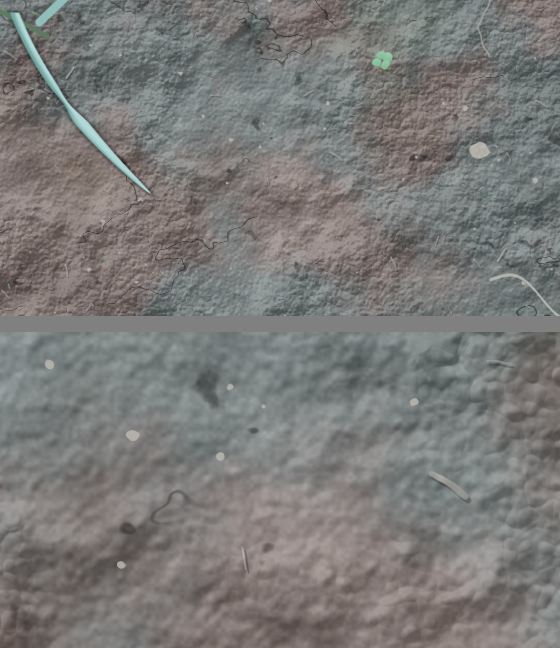
Top: the whole. Bottom: its middle third, enlarged.
A Shadertoy shader for this texture:

```glsl
#define SOIL_MID vec3(0.468, 0.468, 0.463)
#define SOIL_WARM vec3(0.035, -0.012, -0.018)
#define SOIL_COOL vec3(-0.012, 0.020, 0.026)
#define STRAW vec3(0.70, 0.69, 0.66)
#define BLADE_LIGHT vec3(0.69, 0.84, 0.84)
#define BLADE_DARK vec3(0.45, 0.65, 0.62)
#define LEAF vec3(0.48, 0.66, 0.52)
#define RELIEF 0.015
#define CLOD_HEIGHT 0.11

float hash(vec2 p) {
    vec3 q = fract(vec3(p.xyx) * 0.1031);
    q += dot(q, q.yzx + 33.33);
    return fract((q.x + q.y) * q.z);
}

vec2 hash2(vec2 p) { return vec2(hash(p), hash(p + 57.3)); }

float noise(vec2 p) {
    vec2 i = floor(p), f = fract(p);
    f = f * f * (3.0 - 2.0 * f);
    return mix(mix(hash(i), hash(i + vec2(1, 0)), f.x),
               mix(hash(i + vec2(0, 1)), hash(i + vec2(1, 1)), f.x), f.y);
}

float fbm(vec2 p) {
    float sum = 0.0, amp = 0.5;
    for (int i = 0; i < 5; i++) {
        sum += amp * noise(p);
        p = mat2(1.6, 1.2, -1.2, 1.6) * p + 7.1;
        amp *= 0.5;
    }
    return sum;
}

// Rounded lumps of random size, one per cell
float clods(vec2 p) {
    vec2 cell = floor(p);
    float top = 0.0;
    for (int k = 0; k < 9; k++) {
        vec2 c = cell + vec2(k % 3 - 1, k / 3 - 1);
        vec2 d = p - c - 0.2 - 0.6 * hash2(c);
        float r = mix(0.25, 0.75, hash(c + 9.4));
        top = max(top, r * (1.0 - dot(d, d) / (r * r)));
    }
    return top;
}

float roughness(vec2 p) {
    float edge = smoothstep(0.2, 0.9, length((p - vec2(0.85, 0.5)) * vec2(0.8, 1.2)));
    return smoothstep(0.40, 0.66, fbm(p * 4.0 + 3.0) + 0.10 * edge);
}

float soilHeight(vec2 p) {
    vec2 w = p + 0.012 * vec2(noise(p * 45.0), noise(p * 45.0 + 19.0));
    float rough = roughness(p);
    float lumps = clods(w * 22.0) * 0.8 + clods(w * 55.0 + 4.0) * 0.5;
    return fbm(p * 7.0) * (0.7 + 0.5 * rough) + CLOD_HEIGHT * rough * lumps
         + 0.035 * noise(p * 110.0);
}

float segment(vec2 p, vec2 a, vec2 b) {
    vec2 d = b - a;
    return length(p - a - d * clamp(dot(p - a, d) / dot(d, d), 0.0, 1.0));
}

float cover(float d) {
    float soft = 1.0 / iResolution.y;
    return smoothstep(soft, -soft, d);
}

// Litter kinds: 0 straw, 1 pale crumb, 2 leaf pair
float litter(vec2 p, float size, float share, int kind) {
    vec2 cell = floor(p / size);
    float d = 1.0;
    for (int k = 0; k < 9; k++) {
        vec2 c = cell + vec2(k % 3 - 1, k / 3 - 1);
        vec2 id = c + float(kind) * 31.7 + 80.0;
        if (hash(id) > share) continue;
        vec2 q = p - (c + hash2(id + 5.0)) * size;
        float turn = 6.283 * hash(id + 2.0), grow = hash(id + 8.0);
        vec2 dir = vec2(cos(turn), sin(turn));
        if (kind == 0) {
            q += 0.004 * noise(q * 60.0 + id);
            d = min(d, segment(q, -dir * 0.02, dir * 0.024 * grow) - mix(0.0009, 0.0032, grow * grow));
        } else if (kind == 1) {
            float r = mix(0.002, 0.008, grow * grow * grow);
            d = min(d, length(q) - r * (0.5 + noise(q * 170.0 + id)));
        } else {
            float r = mix(0.003, 0.006, grow);
            q = vec2(abs(dot(q, dir)) - r, dot(q, vec2(-dir.y, dir.x)));
            d = min(d, length(q * vec2(0.85, 1.3)) - r * 0.85);
        }
    }
    return d;
}

void mainImage(out vec4 fragColor, in vec2 fragCoord) {
    vec2 p = fragCoord / iResolution.y;

    // Lit soil with warm and cool patches
    float h = soilHeight(p), e = 0.003;
    float slope = (h - soilHeight(p + e * vec2(-0.5, 0.86))) / e;
    float tint = smoothstep(0.35, 0.62, fbm(p * 3.0 + 11.0));
    vec3 col = SOIL_MID + mix(SOIL_COOL, SOIL_WARM, tint);
    float centre = exp(-2.5 * dot(p - vec2(0.9, 0.5), p - vec2(0.9, 0.5)));
    col += 0.045 * centre - 0.015 - 0.02 * roughness(p);
    col += clamp(RELIEF * slope, -0.13, 0.10) + 0.16 * (fbm(p * 9.0 + 40.0) - 0.48);
    col += 0.05 * (noise(p * 230.0) - 0.5);
    col.b -= 0.035 * (1.0 - centre) * smoothstep(0.5, 0.7, fbm(p * 2.5 + 25.0));

    // Cracks and small pits
    float vein = abs(fbm(p * vec2(3.5, 5.0) + 60.0) - 0.48);
    float gap = smoothstep(0.009, 0.001, vein) * smoothstep(0.5, 0.64, noise(p * 7.0 + 5.0));
    float pit = smoothstep(0.72, 0.82, fbm(p * 16.0 + 90.0));
    col *= 1.0 - 0.36 * gap - 0.35 * pit;

    // Scattered litter with shadows
    vec2 shade = p + vec2(-0.003, 0.004);
    col *= 1.0 - 0.25 * cover(litter(shade, 0.13, 0.22, 0));
    col = mix(col, STRAW * (0.8 + 0.3 * noise(p * 90.0)), 0.8 * cover(litter(p, 0.13, 0.22, 0)));
    col = mix(col, STRAW + 0.03, 0.85 * cover(litter(p, 0.075, 0.2, 1)));
    col = mix(col, LEAF, 0.85 * cover(litter(p, 0.16, 0.22, 2)));

    // Pale stone, dark stones and seedling
    float wobble = 0.010 * (noise(p * 60.0) - 0.5);
    col = mix(col, STRAW + 0.06 * (noise(p * 120.0) - 0.5), cover(length((p - vec2(1.515, 0.525)) * vec2(0.8, 1.0)) - 0.025 + wobble));
    for (int i = 0; i < 4; i++) {
        float k = float(i);
        vec2 q = p - vec2(1.57 + 0.055 * k, 0.25 - 0.07 * mod(k, 2.0));
        float r = 0.026 + 0.008 * hash(vec2(k, 3.0)), d = length(q) - r + 2.0 * wobble;
        col *= 1.0 - 0.3 * smoothstep(0.012, 0.0, abs(d)) * smoothstep(0.01, -0.02, q.y);
        col += cover(d) * 1.5 * dot(q, vec2(-0.5, 0.86));
        float turn = 1.6 * k + 0.4;
        vec2 s = p - vec2(1.21, 0.81) - 0.017 * vec2(cos(turn), sin(turn));
        col = mix(col, LEAF + vec3(0.06, 0.1, 0.1) + 3.0 * s.y, cover(length(s) - 0.014 + wobble));
    }

    // Pale roots
    float root = abs(p.y - 0.13 + 0.45 * (p.x - 1.55) + 0.035 * sin(p.x * 22.0)) - 0.005;
    root = max(root, 1.55 - p.x);
    float thread = abs(p.x - 1.53 - 0.018 * sin(p.y * 26.0) - 0.01 * noise(p * 35.0)) - 0.003;
    thread = max(thread, 0.82 - p.y);
    col = mix(col, STRAW + 0.05, 0.85 * cover(root));
    col = mix(col, STRAW, 0.7 * cover(thread));

    // Long twisted grass blade, short blade and stem
    float t = (0.96 - p.y) / 0.573;
    float side = p.x - 0.046 - 0.22 * t - 0.21 * t * t;
    float lower = smoothstep(0.48, 0.62, t);
    float width = mix(0.015, 0.027 * sqrt(max(1.0 - t, 0.0) * 2.0), lower);
    width *= 1.0 - 0.45 * exp(-180.0 * (t - 0.5) * (t - 0.5));
    float blade = max(abs(side) - width, max(-t, t - 1.0) * 0.573) * 0.8;
    col *= 1.0 - 0.3 * smoothstep(0.016, 0.0, blade);
    float stem = segment(p, vec2(0.0, 0.965), vec2(0.15, 0.885)) - 0.007;
    col = mix(col, BLADE_DARK * vec3(0.8, 0.75, 0.6), cover(stem));
    float sprout = segment(p, vec2(0.125, 0.93), vec2(0.22, 1.02)) - 0.013;
    col = mix(col, mix(BLADE_DARK, BLADE_LIGHT, 0.5), cover(sprout));
    float sheen = smoothstep(-0.7, 0.5, side / max(width, 0.001) + 0.5 * lower);
    vec3 bladeCol = mix(BLADE_DARK, BLADE_LIGHT, sheen) + 0.05 * (noise(vec2(side * 350.0, t * 12.0)) - 0.5);
    col = mix(col, bladeCol, cover(blade));

    fragColor = vec4(clamp(col, 0.0, 1.0), 1.0);
}
```
